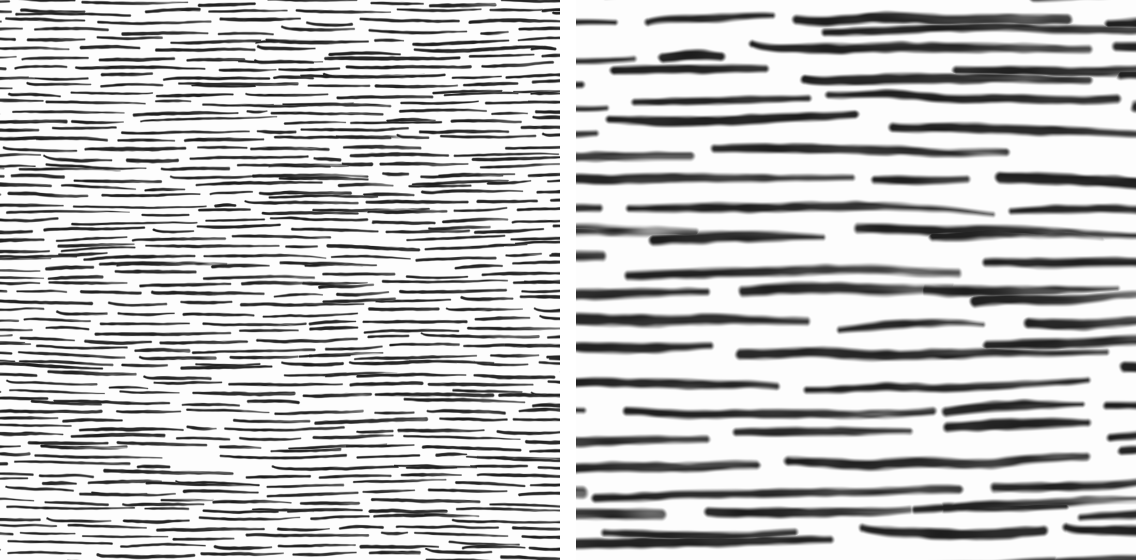
Left: the whole. Right: its middle third, enlarged.
Reproduce this pattern procedurally as a Shadertoy shader.

```glsl
// Short, nearly horizontal ink strokes in loose rows on white paper.
// Each row is cut into cells of uneven length holding one pen stroke each;
// a sparse second layer adds overlapping, drier strokes.

#define ROWS 62.0           // rows per canvas height
#define CELL 0.155          // mean distance between stroke starts
#define CUT_JITTER 0.35     // unevenness of the cuts, in cells
#define ROW_JITTER 0.62     // vertical scatter, in rows
#define PEN_RADIUS 0.0027   // half of the stroke thickness
#define SOFTNESS 0.0017     // half width of the soft edge
#define TILT 0.034          // range of stroke slopes
#define WOBBLE 0.0024       // unsteadiness of the hand
#define OVERLAP_SHARE 0.13  // share of cells with a second stroke

const vec3 PAPER = vec3(0.992);
const vec3 INK = vec3(0.105);

float hash(vec2 p) {
    return fract(sin(dot(p, vec2(127.1, 311.7))) * 43758.5453);
}

float valueNoise(vec2 p) {
    vec2 i = floor(p), f = fract(p);
    f = f * f * (3.0 - 2.0 * f);
    return mix(mix(hash(i), hash(i + vec2(1, 0)), f.x),
               mix(hash(i + vec2(0, 1)), hash(i + vec2(1, 1)), f.x), f.y);
}

// Position of the cut to the left of a cell, in cells
float cutAt(vec2 id) {
    return id.x + (hash(id + 3.7) - 0.5) * 2.0 * CUT_JITTER;
}

// Ink coverage of the stroke in cell id; x is measured from the row start
float stroke(vec2 p, float x, vec2 id, float dryness) {
    float startX = (cutAt(id) + 0.02 + 0.09 * hash(id + 11.3)) * CELL;
    float endX = (cutAt(id + vec2(1, 0)) - 0.02 - 0.09 * hash(id + 17.9)) * CELL;
    float span = max(endX - startX, 0.02);
    float nearX = clamp(x, startX, startX + span);
    float t = (nearX - startX) / span;

    // Centre line: tilt, bow, wobble and an occasional hook at the start
    float y = (id.y + 0.5 + (hash(id + 23.1) - 0.5) * ROW_JITTER) / ROWS;
    y += (hash(id + 29.5) - 0.42) * TILT * (t - 0.5) * span;
    y += (hash(id + 31.7) - 0.5) * 0.004 * (4.0 * t * (1.0 - t) - 0.5);
    y += (valueNoise(vec2(nearX * 28.0, id.y * 7.3 + id.x)) - 0.5) * WOBBLE;
    float hook = step(0.75, hash(id + 37.3)) * (hash(id + 41.9) - 0.35);
    y += hook * 0.006 * exp(-(nearX - startX) / 0.006);

    // Pen pressure: varied weight, thinning tail and ragged outline
    float radius = PEN_RADIUS * (0.78 + 0.42 * hash(id + 43.3));
    radius *= 1.0 - 0.65 * hash(id + 47.1) * smoothstep(0.55, 1.0, t);
    radius *= 1.0 - 0.35 * hash(id + 53.9) * smoothstep(0.25, 0.0, t);
    radius *= 0.82 + 0.36 * valueNoise(p * vec2(110.0, 260.0));

    float d = length(vec2(x - nearX, p.y - y)) - radius;
    float soft = max(SOFTNESS, 0.7 / iResolution.y);
    float cover = smoothstep(soft, -soft, d);

    // Dry streaks that grow towards the tail
    float streaks = valueNoise(p * vec2(45.0, 420.0) + id);
    float dry = dryness * hash(id + 59.7) * smoothstep(0.2, 1.0, t);
    return cover * (1.0 - dry * streaks);
}

// Strongest coverage among the neighbouring cells of one layer
float strokeLayer(vec2 p, float seed, float share, float dryness) {
    float ink = 0.0;
    float row = floor(p.y * ROWS);
    for (int j = -1; j <= 1; j++) {
        float r = row + float(j);
        float x = p.x + hash(vec2(r, seed)) * 7.0 * CELL;
        float column = floor(x / CELL);
        for (int i = -1; i <= 1; i++) {
            vec2 id = vec2(column + float(i), r);
            vec2 key = id + vec2(0.0, seed);
            if (hash(key + 61.3) < share) {
                vec2 q = p + vec2(0.0, seed / ROWS);
                ink = max(ink, stroke(q, x, key, dryness));
            }
        }
    }
    return ink;
}

void mainImage(out vec4 fragColor, in vec2 fragCoord) {
    vec2 p = fragCoord / iResolution.y;

    // Gentle drift so that the rows do not run ruler straight
    p.y += 0.012 * (valueNoise(p * vec2(4.0, 9.0)) - 0.5);

    float ink = strokeLayer(p, 0.0, 0.97, 0.45);
    ink = max(ink, strokeLayer(p, 97.0, OVERLAP_SHARE, 0.9));

    // Slight unevenness of the ink tone
    vec3 inkTone = INK + 0.07 * valueNoise(p * vec2(60.0, 200.0));
    fragColor = vec4(mix(PAPER, inkTone, ink), 1.0);
}
```
